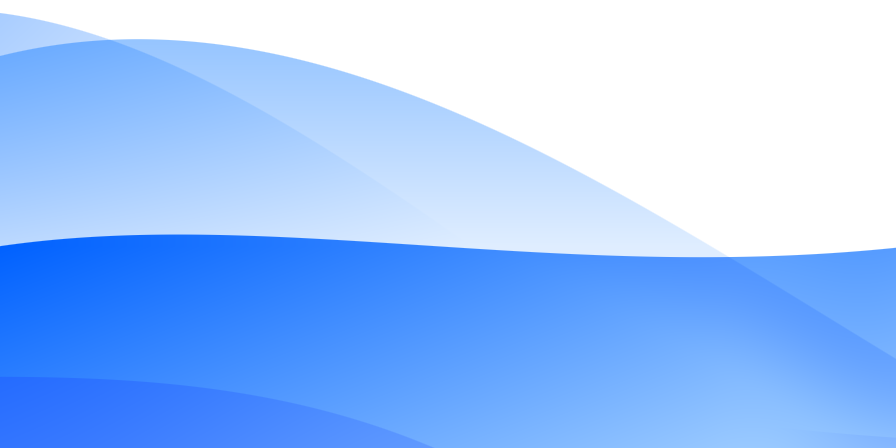
This background is drawn by a Shadertoy shader. Its source:

```glsl
// Translucent blue waves on white: two hills behind, one opaque wave in front,
// and two tinted swells over it. Every crest is a quartic in x; each fill is
// a smooth gradient driven by position and by the depth below a crest.

// Crest height at the left edge, then coefficients of x, x^2, x^3, x^4.
const float BACK_START  = 0.971;
const vec4  BACK_CREST  = vec4(-0.258, -2.005, 1.172, 0.0);
const float HILL_START  = 0.875;
const vec4  HILL_CREST  = vec4(0.499, -1.734, 0.480, 0.079);
const float FRONT_START = 0.4505;
const vec4  FRONT_CREST = vec4(0.292, -0.974, 0.853, -0.1745);
const float SWELL_START = 0.159;
const vec4  SWELL_CREST = vec4(-0.006, -0.260, -0.833, 0.0);
const float CORNER_START = 0.484;
const vec4  CORNER_CREST = vec4(-0.790, 0.329, 0.0, 0.0);

const vec3 PAPER      = vec3(1.0);
const vec3 BACK_BLUE  = vec3(0.0, 0.42, 1.0);
const vec3 HILL_BLUE  = vec3(0.10, 0.50, 1.0);
const vec3 FRONT_DEEP = vec3(0.0, 0.38, 1.0);
const vec3 FRONT_PALE = vec3(1.0, 1.06, 1.0);
const vec3 SHADE_BLUE = vec3(0.12, 0.40, 1.0);
const vec3 SWELL_BLUE = vec3(0.11, 0.30, 1.0);

const float BASE_LINE = 0.45;  // height where the rear fills are palest
const float BACK_REACH = 0.53; // x where the back hill has faded out

// Signed depth of p below a crest.
float depthBelow(vec2 p, float start, vec4 k) {
    float x = p.x;
    return start + x * (k.x + x * (k.y + x * (k.z + x * k.w))) - p.y;
}

// Antialiased coverage from a signed depth.
float cover(float depth) {
    return clamp(depth / fwidth(depth) + 0.5, 0.0, 1.0);
}

void mainImage(out vec4 fragColor, in vec2 fragCoord) {
    vec2 p = fragCoord / iResolution.xy;

    float back   = depthBelow(p, BACK_START, BACK_CREST);
    float hill   = depthBelow(p, HILL_START, HILL_CREST);
    float front  = depthBelow(p, FRONT_START, FRONT_CREST);
    float swell  = depthBelow(p, SWELL_START, SWELL_CREST);
    float corner = depthBelow(p, CORNER_START, CORNER_CREST);

    // Rear hills, fading downward
    float rise = clamp((p.y - BASE_LINE) / (1.0 - BASE_LINE), 0.0, 1.0);
    float hillAlpha = mix(0.14, 0.52, rise);
    float backAlpha = 0.35 * max(1.0 - p.x / BACK_REACH, 0.0) * mix(0.45, 1.0, rise);
    vec3 color = mix(PAPER, HILL_BLUE, hillAlpha * cover(hill));
    color = mix(color, BACK_BLUE, backAlpha * cover(back));

    // Opaque front wave, paler toward the lower right
    float pale = 0.43 * p.x + 0.55 * max(0.45 - p.y, 0.0)
               - 0.09 * smoothstep(0.8, 1.0, p.x);
    vec3 wave = FRONT_DEEP + vec3(1.0, 0.68, 0.0) * FRONT_PALE.x * pale;

    // The large hill casts a soft tint through the front wave
    float shade = 0.22 * (1.0 - smoothstep(0.0, 0.28, hill));
    wave = mix(wave, SHADE_BLUE, shade * cover(hill));

    // Tinted swells at the lower edge
    float swellAlpha = mix(0.36, 0.22, smoothstep(0.0, 0.45, p.x));
    wave = mix(wave, SWELL_BLUE, swellAlpha * cover(swell));
    float cornerAlpha = 0.09 * smoothstep(0.85, 1.0, p.x);
    wave = mix(wave, SWELL_BLUE, cornerAlpha * cover(corner));

    color = mix(color, wave, cover(front));
    fragColor = vec4(clamp(color, 0.0, 1.0), 1.0);
}
```
